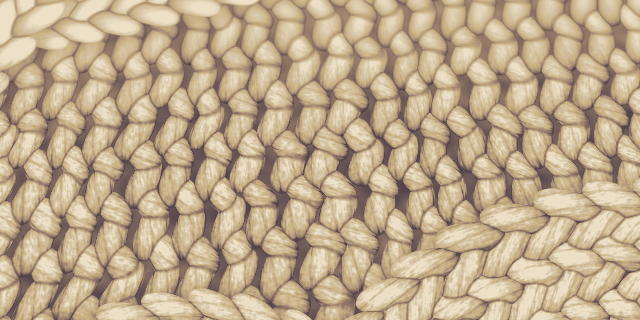
This texture is drawn by a WebGL 2 fragment shader. Its source:

```glsl
#version 300 es
precision highp float;
uniform vec2 u_resolution;
out vec4 fragColor;

#define COLUMNS 7.5      // knit columns per canvas height, lower edge
#define ROWS 5.5         // knit rows per canvas height, lower edge
#define RECEDE 2.2       // extra columns at the far edge
#define LEAN 0.28        // sideways drift of the columns
#define ROW_RISE 0.13    // climb of the rows to the right
#define JITTER 0.12      // placement variation between stitches
#define PLY_DEPTH 0.32   // darkness of the grooves in the yarn
#define FUZZ 0.22        // strength of the fibre noise
#define LIGHT 0.34       // shading from the upper side
#define CREASE 0.60      // darkness where two lobes touch
#define FOCUS_END 0.45   // height where the far blur begins

const vec3 YARN[6] = vec3[6](
  vec3(0.33, 0.27, 0.30), vec3(0.55, 0.45, 0.39), vec3(0.69, 0.60, 0.48),
  vec3(0.79, 0.69, 0.51), vec3(0.83, 0.76, 0.63), vec3(0.93, 0.88, 0.78));

// Braid outlines as circles: centre, radius, and width of one row
const vec4 BRAIDS[4] = vec4[4](
  vec4(2.0, -0.797, 1.217, 0.085), vec4(0.61, -0.745, 0.82, 0.08),
  vec4(-0.87, 6.77, 6.0, 0.065), vec4(-2.27, 2.7, 3.0, 0.075));

vec2 hash2(vec2 p) {
  p = vec2(dot(p, vec2(127.1, 311.7)), dot(p, vec2(269.5, 183.3)));
  return 2.0 * fract(sin(p) * 43758.5) - 1.0;
}

float gradientNoise(vec2 p) {
  vec2 i = floor(p), f = p - i, w = f * f * (3.0 - 2.0 * f);
  vec2 e = vec2(1.0, 0.0);
  float low = mix(dot(hash2(i), f), dot(hash2(i + e), f - e), w.x);
  float high = mix(dot(hash2(i + e.yx), f - e.yx), dot(hash2(i + 1.0), f - 1.0), w.x);
  return mix(low, high, w.y);
}

// One plump twisted lobe of yarn: x = height, y = tone
vec2 lobe(vec2 d, float angle, vec2 size, vec2 seed, float blur) {
  vec2 axis = vec2(sin(angle), cos(angle));
  vec2 q = vec2(dot(d, vec2(axis.y, -axis.x)), dot(d, axis)) / size;
  float height = 1.0 - q.x * q.x - pow(abs(q.y), 2.5);
  float twist = asin(clamp(q.x, -1.0, 1.0)) * 2.6 + q.y * 2.6 + seed.x * 3.0;
  float groove = pow(1.0 - abs(sin(twist)), 2.5);
  float fibre = gradientNoise(vec2(twist * 2.4, q.y * 3.0 - q.x) + seed * 17.0);
  float tone = 0.09 + 0.85 * pow(max(height, 0.0), 0.6) + LIGHT * dot(d, vec2(-0.3, 0.9));
  tone += (1.0 - blur) * (1.6 * FUZZ * fibre - PLY_DEPTH * groove) + 0.08 * seed.y;
  return vec2(height, tone);
}

// Keep the higher surface: x = height, y = tone, z = height just beneath
void stack(inout vec3 surface, vec2 part, float soft) {
  surface.y = mix(surface.y, part.y, smoothstep(-soft, soft, part.x - surface.x));
  surface.z = max(surface.z, min(surface.x, part.x));
  surface.x = max(surface.x, part.x);
}

// Darken the line where the two highest lobes meet
float creased(vec3 surface, float blur) {
  float apart = smoothstep(0.0, 0.38 + 0.2 * blur, surface.x - surface.z);
  float touching = smoothstep(0.0, 0.15, surface.z);
  return surface.y * (1.0 - CREASE * (1.0 - 0.35 * blur) * touching * (1.0 - apart));
}

// Columns of large lobes joined by smaller crossing ones
float knit(vec2 p, float soft, float blur) {
  vec2 g = vec2((p.x - 1.0 + LEAN * (p.y - 0.4)) * (COLUMNS + RECEDE * p.y),
                2.0 * (p.y * (ROWS + 1.2 * p.y) - ROW_RISE * p.x * ROWS));
  g += 0.35 * vec2(gradientNoise(p * 3.0), gradientNoise(p * 3.0 + 31.0));
  vec2 cell = floor(g);
  float under = 0.08 + 0.12 * blur + 0.2 * gradientNoise(g * vec2(2.0, 1.5));
  vec3 surface = vec3(0.0, under, 0.0);
  for (int j = -2; j <= 2; j++)
    for (int i = -1; i <= 1; i++) {
      vec2 c = cell + vec2(i, j), seed = hash2(c);
      float link = mod(c.y, 2.0);
      vec2 d = g - c - 0.5 - JITTER * seed;
      d.x -= 0.22 * link - 0.11;
      d.y *= 0.68;
      d.x -= LEAN * d.y;
      vec2 size = mix(vec2(0.41, 0.70), vec2(0.36, 0.62), link);
      float angle = mix(0.36, -0.60, link) + 0.15 * seed.y;
      stack(surface, lobe(d, angle, size, seed, blur), soft);
    }
  return creased(surface, blur);
}

// Rows of long lobes slanting in alternate directions: x = tone, y = cover
vec2 braid(vec2 s, float soft, float blur) {
  vec2 g = s / vec2(1.9, 1.0);
  vec2 cell = floor(g);
  vec3 surface = vec3(0.0, 0.06 + 0.15 * blur, 0.0);
  for (int j = -1; j <= 1; j++)
    for (int i = -2; i <= 2; i++) {
      vec2 c = cell + vec2(i, j), seed = hash2(c + 53.0);
      if (c.y < 0.0) continue;
      float odd = mod(c.y, 2.0);
      vec2 d = (g - c - 0.5 - vec2(0.5 * odd, 0.0) - 0.08 * seed) * vec2(1.9, 1.0);
      float angle = 1.57 + mix(0.42, -0.42, odd);
      vec2 part = lobe(vec2(d.x, -d.y), angle, vec2(0.57, 1.40), seed, blur);
      stack(surface, part + vec2(0.0, 0.08 + 0.12 * blur), soft);
    }
  float cover = max(smoothstep(0.0, soft, surface.x), smoothstep(0.4, 0.7, s.y));
  return vec2(creased(surface, blur), cover);
}

void main() {
  vec2 p = gl_FragCoord.xy / u_resolution.y;
  float blur = smoothstep(FOCUS_END, 1.1, p.y);
  float soft = 0.10 + 0.28 * blur;
  float tone = knit(p, soft, blur);

  // Braids lie over the knit and shade it
  for (int k = 0; k < 4; k++) {
    vec2 r = p - BRAIDS[k].xy;
    vec2 s = vec2(atan(r.x, r.y) * BRAIDS[k].z, BRAIDS[k].z - length(r));
    tone *= mix(0.6, 1.0, smoothstep(0.0, 0.07, -s.y));
    if (s.y > -0.05) {
      vec2 b = braid(s / BRAIDS[k].w, soft, blur);
      tone = mix(tone, b.x, b.y);
    }
  }

  // Fibre fuzz, far haze and colour ramp
  float grain = gradientNoise(p * 75.0) + 0.6 * gradientNoise(p * 150.0 + 5.0);
  tone += FUZZ * (1.0 - blur) * smoothstep(0.0, 0.5, tone) * grain;
  tone += 0.12 * gradientNoise(p * 2.5 + 9.0);
  tone = mix(tone, 0.68, 0.14 * blur);
  float t = clamp(tone, 0.0, 0.999) * 5.0;
  int k = int(t);
  fragColor = vec4(mix(YARN[k], YARN[k + 1], fract(t)), 1.0);
}
```
